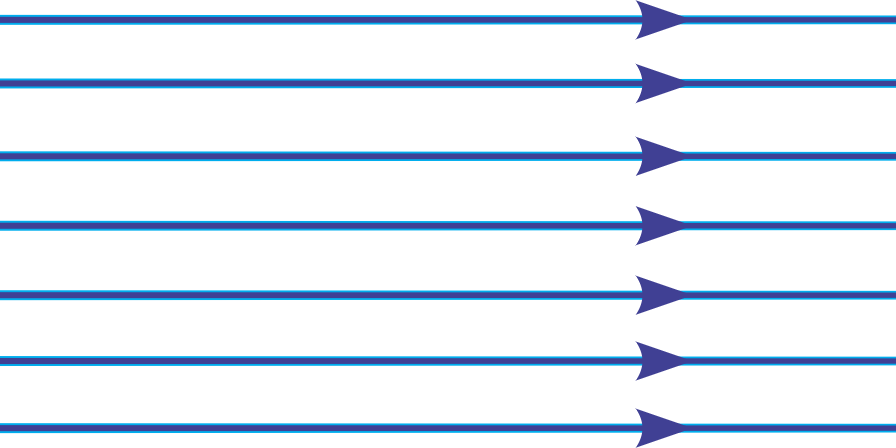
Give the GLSL for this pattern, as a WebGL 1 fragment shader.

```glsl
precision highp float;
// Seven horizontal field lines, each a violet core in a cyan casing, with a
// swept-back arrowhead. Rows come from an even pitch plus a small sine drift;
// shapes are distance functions with edges smoothed over one pixel.

uniform vec2 u_resolution;

const int ROWS = 7;
const float PI = 3.14159265;

// Lengths are fractions of the canvas height.
const float TOP_MARGIN = 0.0443;
const float ROW_PITCH = 0.1519;
const float CASING_HALF = 0.0108;
const float CORE_HALF = 0.0066;
const float ARROW_X = 1.419;
const float ARROW_LENGTH = 0.127;
const float ARROW_HALF = 0.0437;
const float ARROW_NOTCH = 0.0150;

const vec3 PAPER = vec3(1.0);
const vec3 CYAN = vec3(0.0, 0.68, 0.93);
const vec3 VIOLET = vec3(0.25, 0.25, 0.58);

// Uneven spacing: zero at the first and last rows.
float rowDrift(float row) {
  float a = PI * row / float(ROWS - 1);
  return 0.00226 * sin(a) - 0.00526 * sin(2.0 * a) - 0.00391 * sin(3.0 * a)
       - 0.00165 * sin(4.0 * a) - 0.00226 * sin(5.0 * a);
}

// Height of a row's centre line, counted from the top.
float rowHeight(float row) {
  return 1.0 - TOP_MARGIN - row * ROW_PITCH - rowDrift(row);
}

// Arrowhead pointing along +x, with its barbs at x = 0 and a curved back.
float arrowDistance(vec2 p, float len, float halfWidth, float notch) {
  float y = abs(p.y);
  float side = (y - halfWidth * (1.0 - p.x / len)) * len
             / length(vec2(len, halfWidth));
  float t = min(y / halfWidth, 1.0);
  float back = notch * (1.0 - t * t) - p.x;
  return max(side, back);
}

// Share of a pixel lying inside a shape.
float coverage(float dist, float pixel) {
  return clamp(0.5 - dist / pixel, 0.0, 1.0);
}

// Adds one line and its arrowhead, with p relative to the row centre.
vec3 drawRow(vec3 color, vec2 p, float taper, float pixel) {
  float y = abs(p.y);
  color = mix(color, CYAN, coverage(y - CASING_HALF * taper, pixel));
  color = mix(color, VIOLET, coverage(y - CORE_HALF * taper, pixel));
  float head = arrowDistance(p - vec2(ARROW_X, 0.0), ARROW_LENGTH,
                             ARROW_HALF, ARROW_NOTCH);
  return mix(color, VIOLET, coverage(head, pixel));
}

void main() {
  float pixel = 1.0 / u_resolution.y;
  vec2 p = gl_FragCoord.xy * pixel;

  // Lines thin slightly towards the right edge.
  float taper = mix(1.03, 0.90, gl_FragCoord.x / u_resolution.x);

  vec3 color = PAPER;
  for (int i = 0; i < ROWS; i++) {
    vec2 q = vec2(p.x, p.y - rowHeight(float(i)));
    color = drawRow(color, q, taper, pixel);
  }
  gl_FragColor = vec4(color, 1.0);
}
```
